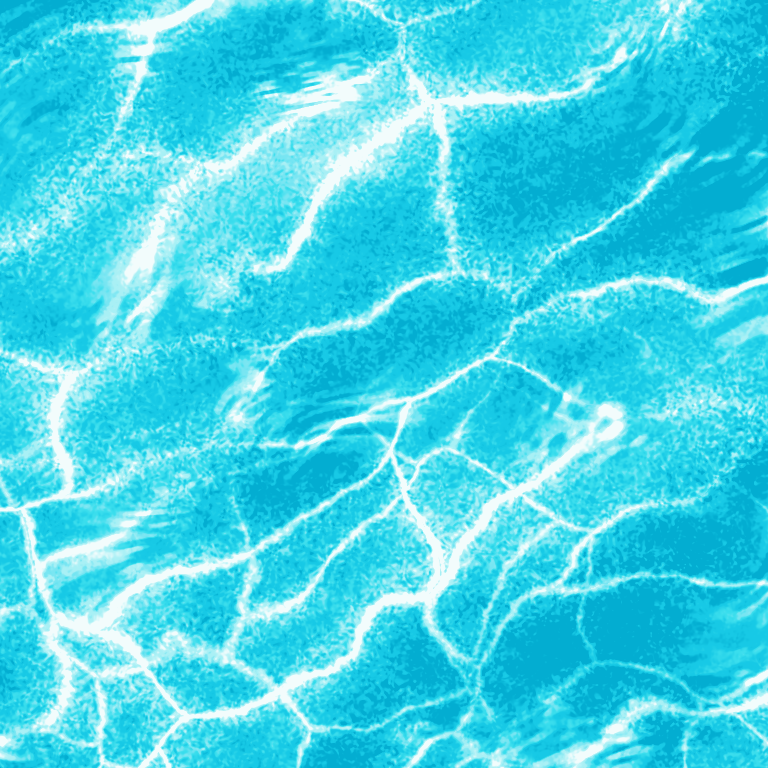
Write a Shadertoy shader that draws this texture.

```glsl
#define FLOW_ANGLE 0.50
#define LONG_CELLS vec2(3.0, 6.2)
#define SMALL_CELLS vec2(5.0, 6.6)
#define CORE_WIDTH 0.0054
#define HALO_WIDTH 0.025
#define GRAIN_SCALE 205.0
#define GRAIN_AMOUNT 0.86
#define RIPPLE_SCALE vec2(30.0, 100.0)
#define BASE_LIGHT 0.06

vec2 hash2(vec2 p) {
    vec3 q = fract(p.xyx * vec3(0.1031, 0.1030, 0.0973));
    q += dot(q, q.yzx + 33.33);
    return fract((q.xx + q.yz) * q.zy);
}

float noise(vec2 p) {
    vec2 i = floor(p), f = fract(p);
    f = f * f * (3.0 - 2.0 * f);
    float low = mix(hash2(i).x, hash2(i + vec2(1, 0)).x, f.x);
    float high = mix(hash2(i + vec2(0, 1)).x, hash2(i + vec2(1, 1)).x, f.x);
    return mix(low, high, f.y);
}

float fbm(vec2 p) {
    float sum = 0.0, amp = 0.5;
    for (int i = 0; i < 4; i++) {
        sum += amp * noise(p);
        p = mat2(1.6, 1.2, -1.2, 1.6) * p + 7.3;
        amp *= 0.5;
    }
    return sum / 0.9375;
}

vec2 noiseVector(vec2 p) {
    return vec2(noise(p), noise(p + 41.7)) - 0.5;
}

// Distance to the nearest cell border in canvas units, and a random cell tint
vec2 causticNet(vec2 p, vec2 cells) {
    p *= cells;
    vec2 base = floor(p), f = fract(p), nearest = vec2(0), nearestCell = vec2(0);
    float best = 9.0;
    for (int j = -1; j <= 1; j++)
    for (int i = -1; i <= 1; i++) {
        vec2 cell = vec2(i, j);
        vec2 r = cell + 0.1 + 0.8 * hash2(base + cell) - f;
        if (dot(r, r) < best) {
            best = dot(r, r);
            nearest = r;
            nearestCell = cell;
        }
    }
    float border = 9.0;
    for (int j = -2; j <= 2; j++)
    for (int i = -2; i <= 2; i++) {
        vec2 cell = nearestCell + vec2(i, j);
        vec2 r = cell + 0.1 + 0.8 * hash2(base + cell) - f;
        vec2 across = r - nearest;
        if (dot(across, across) > 0.0001) {
            vec2 n = normalize(across);
            border = min(border, dot(0.5 * (r + nearest), n) / length(n * cells));
        }
    }
    return vec2(border, hash2(base + nearestCell + 19.0).y);
}

// Bright core and soft glow around a border
vec2 lightLine(float d, float width, float spread) {
    float core = 1.0 - smoothstep(0.0, 1.8 * width, d);
    return vec2(core, exp(-d / spread));
}

// Water colours from deep shade to white glare
vec3 waterColor(float light) {
    vec3 c = mix(vec3(0.01, 0.68, 0.82), vec3(0.09, 0.79, 0.90), smoothstep(0.0, 0.21, light));
    c = mix(c, vec3(0.23, 0.87, 0.93), smoothstep(0.25, 0.48, light));
    c = mix(c, vec3(0.47, 0.90, 0.95), smoothstep(0.46, 0.62, light));
    c = mix(c, vec3(0.66, 0.94, 0.96), smoothstep(0.62, 0.78, light));
    return mix(c, vec3(0.95, 0.99, 0.99), smoothstep(0.80, 1.1, light));
}

void mainImage(out vec4 fragColor, in vec2 fragCoord) {
    vec2 uv = fragCoord / min(iResolution.x, iResolution.y);
    float ca = cos(FLOW_ANGLE), sa = sin(FLOW_ANGLE);
    mat2 toFlow = mat2(ca, -sa, sa, ca);

    // Bend the surface at several sizes
    vec2 bend = 0.13 * noiseVector(uv * 4.0) + 0.045 * noiseVector(uv * 11.0 + 5.0);
    vec2 fray = 0.008 * noiseVector(uv * 32.0) + 0.004 * noiseVector(uv * 95.0);
    vec2 flow = toFlow * (uv + bend + fray);

    // Long diagonal net, with a smaller one in the lower part
    vec2 longNet = causticNet(flow + 3.1, LONG_CELLS);
    vec2 smallNet = causticNet(flow + 8.6, SMALL_CELLS);
    float focus = smoothstep(0.22, 0.72, noise(uv * 4.5 + 12.0) + 0.28 * (uv.x - uv.y));
    float lower = smoothstep(0.8, 0.2, uv.y + 0.7 * (noise(uv * 3.5 + 30.0) - 0.5));
    float width = CORE_WIDTH * (0.55 + 0.9 * noise(uv * 9.0));
    float spread = HALO_WIDTH * (0.5 + 1.3 * noise(uv * 6.0 + 70.0));
    vec2 longLine = lightLine(longNet.x, width, spread) * vec2(mix(0.1, 1.0, focus), 1.0);
    vec2 smallLine = lightLine(smallNet.x, 0.8 * width, 0.8 * spread) * lower * vec2(0.8 * focus, 0.8);
    float core = max(longLine.x, smallLine.x);
    float halo = max(longLine.y, smallLine.y);

    // Diffuse diagonal wisps between the lines
    float ridge = abs(2.0 * fbm(flow * vec2(3.0, 7.5) + 33.0) - 1.0);
    float wisp = exp(-9.0 * ridge) * smoothstep(0.3, 0.7, noise(uv * 5.0 + 80.0));

    // Glassy patches of fine curved streaks
    float patches = smoothstep(0.46, 0.68, fbm(uv * vec2(5.0, 6.5) + 21.0));
    vec2 swirl = toFlow * uv + 0.22 * noiseVector(uv * 5.5 + 9.0);
    float streak = smoothstep(0.25, 0.8, noise(swirl.yx * RIPPLE_SCALE.yx));

    // Sandy glitter, strongest inside the glow
    vec2 sand = uv * GRAIN_SCALE + 1.2 * noiseVector(uv * 60.0);
    float grain = 0.5 * noise(sand) + 0.5 * noise(toFlow * sand * 1.4 + 50.0) - 0.5;
    float glow = max(halo, wisp);
    grain *= GRAIN_AMOUNT * (0.5 + 0.9 * glow) * (1.0 - 0.6 * patches) * (1.0 - 0.5 * core);

    // Add up the light, with broad sunny and shaded areas
    float cloud = fbm(toFlow * uv * vec2(4.0, 8.0) + 60.0) - 0.5;
    float sunny = noise(toFlow * uv * vec2(2.5, 4.5) + 15.0) - 0.5;
    float light = BASE_LIGHT + 0.50 * halo * (0.8 + 1.4 * cloud + 0.5 * sunny);
    light += 0.95 * cloud + 0.22 * sunny + 0.30 * wisp + 0.12 * (longNet.y - 0.4);
    light += grain + 0.06 * (1.0 - lower);
    light += patches * (0.66 * streak - 0.14) * (0.35 + glow);
    light += 0.54 * core * (0.8 + 0.4 * halo);
    fragColor = vec4(waterColor(clamp(light, 0.0, 1.15)), 1.0);
}
```
